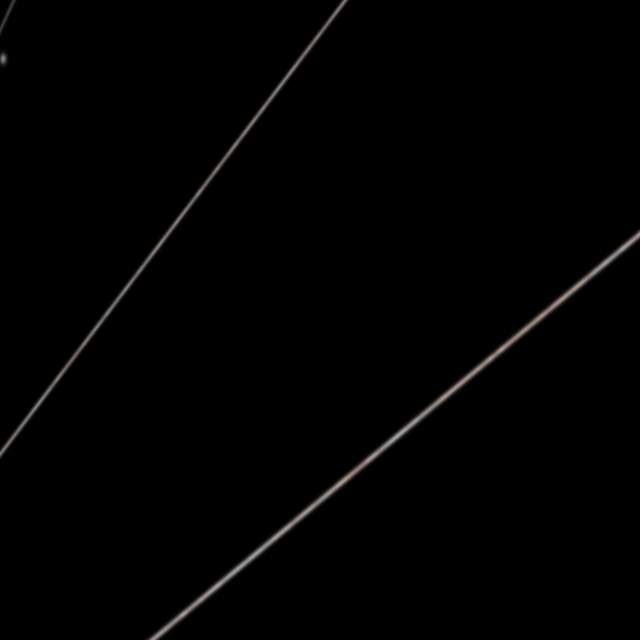
Write a WebGL 1 fragment shader that draws this background.

```glsl
precision highp float;
// Two thin, softly lit diagonal threads on black, with a faint streak and glint at the upper left.

uniform vec2 u_resolution;

float hash(float n) {
    n = fract(n * 0.1031);
    n *= n + 33.33;
    return fract(n * (n + n));
}

float noise(float x) {
    float i = floor(x);
    float f = fract(x);
    return mix(hash(i), hash(i + 1.0), f * f * (3.0 - 2.0 * f));
}

// Soft thread from a to b; its tone drifts between warm and cool along its length.
vec3 thread(vec2 p, vec2 a, vec2 b, float width, float brightness, float seed) {
    vec2 axis = normalize(b - a);
    vec2 q = p - a;
    float along = dot(q, axis);
    float across = q.x * axis.y - q.y * axis.x;
    float past = max(max(-along, along - length(b - a)), 0.0);
    float softWidth = max(width, 0.7 / min(u_resolution.x, u_resolution.y));
    float profile = exp(-(across * across + past * past) / (softWidth * softWidth));

    vec3 warm = vec3(1.0, 0.88, 0.83);
    vec3 cool = vec3(0.96, 0.95, 0.95);
    vec3 tone = mix(warm, cool, noise(along * 14.0 + seed));
    float fibre = 0.9 + 0.2 * noise(along * 85.0 + seed * 3.0);
    return tone * profile * fibre * brightness;
}

void main() {
    vec2 p = gl_FragCoord.xy / u_resolution;

    // Long threads, the lower one thicker and brighter
    vec3 color = thread(p, vec2(-0.038, 0.240), vec2(0.578, 1.050), 0.0034, 0.50, 7.0);
    color += thread(p, vec2(0.178, -0.050), vec2(1.060, 0.684), 0.0046, 0.62, 31.0);

    // Corner streak
    color += thread(p, vec2(-0.010, 0.930), vec2(0.027, 1.011), 0.0030, 0.25, 53.0);

    // Small oval glint at the left edge
    vec2 glint = (p - vec2(0.005, 0.908)) / vec2(0.005, 0.008);
    color += vec3(0.50, 0.53, 0.53) * exp(-dot(glint, glint));

    gl_FragColor = vec4(color, 1.0);
}
```
